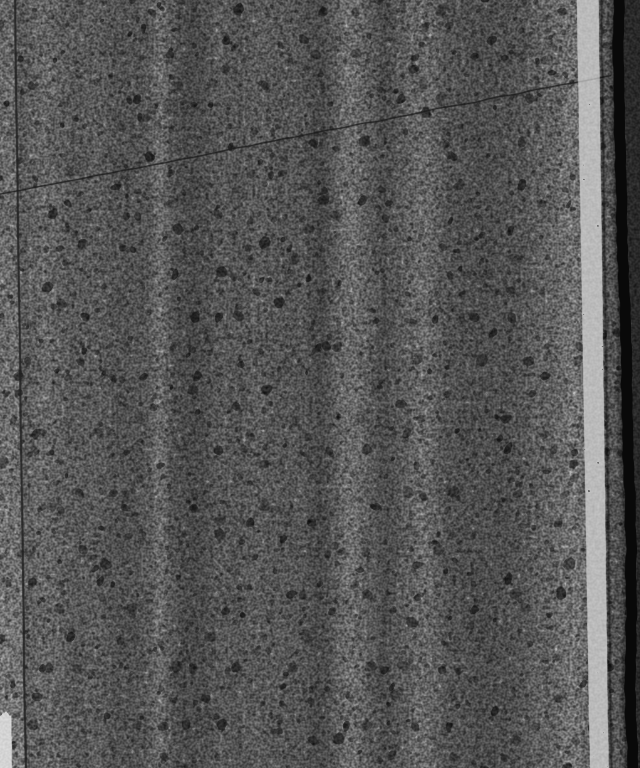
Write a Shadertoy shader that draws this texture.

```glsl
vec2 hash2(vec2 p) {
    vec3 q = fract(p.xyx * vec3(0.1031, 0.1030, 0.0973));
    q += dot(q, q.yzx + 33.33);
    return fract((q.xx + q.yz) * q.zy);
}

vec2 gradientAt(vec2 cell) {
    float angle = 6.2832 * hash2(cell).x;
    return vec2(cos(angle), sin(angle));
}

float gradientNoise(vec2 p) {
    vec2 i = floor(p), f = fract(p);
    vec2 u = f * f * f * (f * (f * 6.0 - 15.0) + 10.0);
    vec2 e = vec2(1.0, 0.0);
    float low = mix(dot(gradientAt(i), f), dot(gradientAt(i + e), f - e), u.x);
    float high = mix(dot(gradientAt(i + e.yx), f - e.yx),
                     dot(gradientAt(i + 1.0), f - 1.0), u.x);
    return mix(low, high, u.y);
}

float bell(float x, float center, float width) {
    float d = (x - center) / width;
    return exp(-d * d);
}

// Soft mask of the side where d is negative
float inside(float d, float soft) {
    return 1.0 - smoothstep(-soft, soft, d);
}

float band(float x, float left, float right, float soft) {
    return inside(left - x, soft) * inside(x - right, soft);
}

// Scattered angular stones: strongest darkening over the neighbouring cells
float stones(vec2 p, float cellSize, float density, float seed, float pixel) {
    vec2 q = p / cellSize;
    vec2 home = floor(q);
    float soft = pixel / cellSize;
    float rough = 0.16 * gradientNoise(q * 2.7 + seed);
    float dark = 0.0;
    for (int j = -1; j <= 1; j++) {
        for (int i = -1; i <= 1; i++) {
            vec2 cell = home + vec2(i, j);
            vec2 place = hash2(cell + seed);
            vec2 kind = hash2(cell + seed + 71.0);
            vec2 d = q - cell - place;
            float turn = 6.2832 * kind.y;
            d = mat2(cos(turn), -sin(turn), sin(turn), cos(turn)) * d;
            d.x *= 1.0 + 0.6 * place.x;
            float radius = mix(0.16, 0.42, place.y * place.y);
            float mask = inside(length(d) + rough - radius, soft);
            dark = max(dark, mask * step(kind.x, density) * mix(0.4, 1.0, kind.y));
        }
    }
    return dark;
}

// Wheel-polished lanes: center, width, brightness change
float streaks(float x) {
    const vec3 lanes[14] = vec3[14](
        vec3(0.070, 0.034, 0.065), vec3(0.145, 0.016, 0.025),
        vec3(0.250, 0.013, 0.085), vec3(0.300, 0.030, -0.045),
        vec3(0.345, 0.012, 0.020), vec3(0.405, 0.020, 0.020),
        vec3(0.500, 0.018, -0.050), vec3(0.548, 0.025, 0.085),
        vec3(0.600, 0.012, -0.040), vec3(0.660, 0.027, 0.080),
        vec3(0.750, 0.070, -0.030), vec3(0.845, 0.022, 0.035),
        vec3(0.895, 0.032, 0.110), vec3(0.195, 0.022, -0.015));
    float sum = 0.0;
    for (int i = 0; i < 14; i++) sum += lanes[i].z * bell(x, lanes[i].x, lanes[i].y);
    return sum;
}

void mainImage(out vec4 fragColor, in vec2 fragCoord) {
    vec2 uv = fragCoord / iResolution.xy;
    vec2 p = fragCoord / iResolution.y;
    float pixel = 1.0 / iResolution.y;
    float soft = max(pixel, 0.0012);

    // Slow wobble shared by the cracks and borders
    float wobble = gradientNoise(vec2(uv.y * 9.0, 3.5));
    float ragged = gradientNoise(vec2(uv.y * 55.0, 8.5));
    float fine = gradientNoise(p * 310.0);
    float coarse = gradientNoise(p * 165.0 + 40.0);
    float clumps = gradientNoise(p * vec2(34.0, 26.0));

    // Asphalt lanes
    float seamX = 0.040 - 0.0165 * uv.y + 0.001 * wobble;
    float tone = 0.335 + streaks(uv.x) + 0.012 * gradientNoise(vec2(uv.x * 75.0, uv.y * 1.5));
    float shoulder = 0.46 - 0.06 * uv.y;
    tone = mix(tone, shoulder, inside(uv.x - seamX, soft));

    // Aggregate and grit
    tone *= 1.0 + 0.55 * fine + 0.45 * coarse + 0.10 * clumps;
    tone += 0.10 * smoothstep(0.38, 0.6, coarse);
    tone *= 1.0 - 0.38 * stones(p, 0.0095, 0.62, 5.0, pixel);
    tone *= 1.0 - 0.55 * stones(p, 0.019, 0.36, 23.0, pixel);

    // Long seam and slanted crack
    float seam = inside(abs(uv.x - seamX) - 0.0017, soft);
    tone = mix(tone, 0.13, 0.85 * seam);
    float crackY = 0.747 + 0.162 * uv.x + 0.0015 * gradientNoise(vec2(uv.x * 30.0, 1.5));
    float crack = inside(abs(uv.y - crackY) - 0.0010, soft) * inside(uv.x - 0.955, soft);
    tone = mix(tone, 0.10, 0.85 * crack);

    // Painted edge line with a worn border
    float lineLeft = 0.9216 - 0.0205 * uv.y + 0.0006 * ragged;
    float lineRight = 0.951 - 0.0155 * uv.y + 0.0008 * ragged;
    float paint = 0.73 + 0.05 * fine + 0.04 * coarse;
    paint -= 0.35 * smoothstep(0.50, 0.62, coarse);
    paint = mix(paint, 0.45, 0.35 * crack);
    tone = mix(tone, paint, band(uv.x, lineLeft, lineRight, soft));
    tone *= 1.0 - 0.45 * bell(uv.x, lineRight + 0.004, 0.0025);

    // Paint patch in the lower left corner
    float patchTop = 0.071 + 0.006 * gradientNoise(vec2(uv.x * 180.0, 2.5));
    float patchMask = inside(uv.x - 0.018 - 0.001 * ragged, soft) * inside(uv.y - patchTop, soft);
    tone = mix(tone, 0.83 + 0.06 * fine, patchMask);

    // Black gap and dark verge
    float gapX = 0.986 - 0.019 * smoothstep(0.18, 1.0, uv.y) + 0.003 * wobble;
    float gapLeft = gapX - 0.0085 + 0.003 * ragged;
    float gapRight = gapX + 0.009 + 0.002 * ragged;
    float verge = 0.16 * (1.0 + 0.5 * fine + 0.4 * coarse);
    tone *= 1.0 - 0.35 * bell(uv.x, gapLeft, 0.006);
    tone = mix(tone, verge, inside(gapRight - uv.x, soft));
    tone = mix(tone, 0.035, band(uv.x, gapLeft, gapRight, soft));

    fragColor = vec4(vec3(clamp(tone, 0.0, 1.0)), 1.0);
}
```
